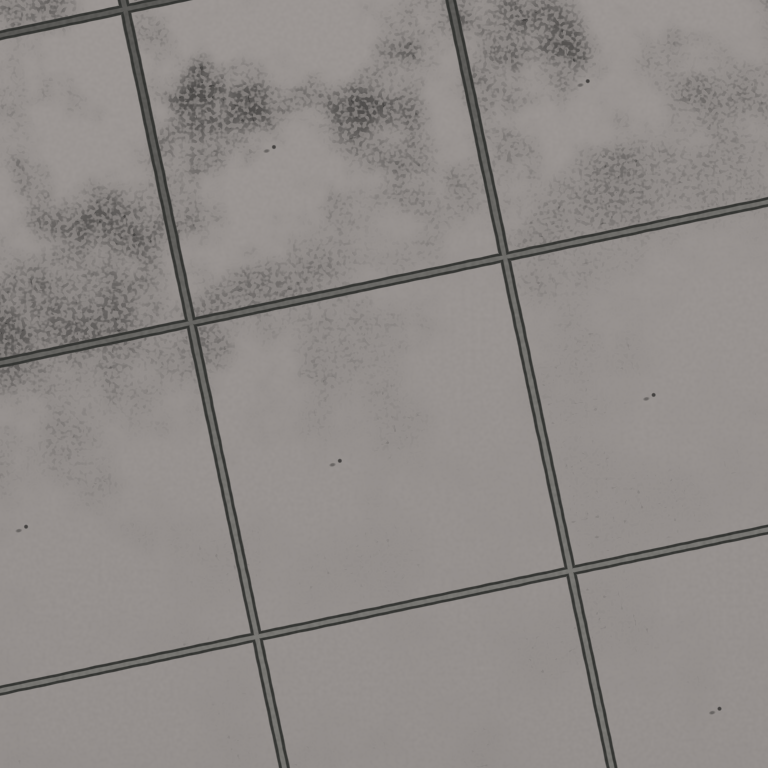
A WebGL 1 fragment shader for this texture:

```glsl
precision highp float;
// Worn grey tiles on a tilted square grid, each joint a pair of dark rails
// around a paler strip. Speckled grime from gradient noise, part of it
// repeating in every tile, thickens towards the upper left.

uniform vec2 u_resolution;

vec2 gradient(vec2 cell) {
  float angle = 6.2832 * fract(sin(dot(cell, vec2(127.1, 311.7))) * 43758.5);
  return vec2(cos(angle), sin(angle));
}

// Gradient noise that wraps after a whole number of cells
float noise(vec2 p, float period) {
  vec2 i = floor(p);
  vec2 f = p - i;
  vec2 w = f * f * f * (f * (f * 6.0 - 15.0) + 10.0);
  vec2 lo = mod(i, period);
  vec2 hi = mod(i + 1.0, period);
  float a = dot(gradient(lo), f);
  float b = dot(gradient(vec2(hi.x, lo.y)), f - vec2(1.0, 0.0));
  float c = dot(gradient(vec2(lo.x, hi.y)), f - vec2(0.0, 1.0));
  float d = dot(gradient(hi), f - 1.0);
  return mix(mix(a, b, w.x), mix(c, d, w.x), w.y);
}

float fbm(vec2 p, float period) {
  float sum = 0.0;
  float amplitude = 1.0;
  for (int i = 0; i < 5; i++) {
    sum += amplitude * noise(p, period);
    p *= 2.0;
    period *= 2.0;
    amplitude *= 0.55;
  }
  return sum;
}

float disc(vec2 p, float radius, float soft) {
  return 1.0 - smoothstep(radius - soft, radius + soft, length(p));
}

void main() {
  float side = min(u_resolution.x, u_resolution.y);
  vec2 uv = gl_FragCoord.xy / side;
  float soft = max(0.75 / side, 0.0012);

  // Tilted tile coordinates, one unit per tile
  float tileSize = 0.4175;
  vec2 axis = vec2(0.9787, 0.2055);
  vec2 p = uv - vec2(0.2487, 0.5794);
  vec2 tile = vec2(dot(p, axis), dot(p, vec2(-axis.y, axis.x))) / tileSize;

  // Grime: broad clouds broken up by fine grain
  float wear = smoothstep(0.1, 0.82, uv.y - 0.42 * uv.x);
  float cloud = 0.45 * fbm(tile * 4.0, 4.0) + 0.8 * fbm(uv * 4.5 + 7.0, 64.0);
  float density = (0.1 + 0.9 * wear) * smoothstep(-0.35, 0.65, cloud);
  float grain = noise(uv * 150.0, 512.0) + 0.7 * noise(uv * 235.0 + 31.0, 512.0);
  float speckle = smoothstep(-0.1, 0.55, grain + 0.5 * density - 0.12);
  float stain = density * (0.3 + 0.6 * speckle);

  // Sparse pits shared by all tiles
  float pits = smoothstep(0.36, 0.6, noise(tile * 64.0, 64.0));
  stain += pits * 0.4 * smoothstep(0.0, 0.5, cloud) * (0.35 + wear);

  vec3 color = vec3(0.595, 0.575, 0.565) * mix(0.975, 1.02, uv.y);
  color += 0.012 * grain;
  color = mix(color, vec3(0.23, 0.225, 0.22), clamp(stain, 0.0, 0.85));

  // One chipped spot with a fainter neighbour in each tile
  vec2 chip = (fract(tile) - vec2(0.366, 0.484)) * tileSize;
  float chips = disc(chip, 0.0024, soft);
  chips = max(chips, 0.55 * disc((chip + vec2(0.0104, 0.0031)) * vec2(0.6, 1.0), 0.002, soft));
  color = mix(color, vec3(0.2, 0.195, 0.19), 0.85 * chips);

  // Joints: pale strip between two rails, open where they cross
  vec2 toJoint = abs(fract(tile + 0.5) - 0.5) * tileSize * vec2(1.0, 1.1);
  float joint = min(toJoint.x, toJoint.y) + 0.0006 * noise(uv * 60.0, 512.0);
  float strip = 1.0 - smoothstep(0.005 - soft, 0.005 + soft, joint);
  float railDistance = abs(joint - 0.005) - 0.0019;
  float rail = 1.0 - smoothstep(-soft, soft, railDistance);
  vec3 stripColor = vec3(0.47, 0.465, 0.45) * (1.0 - 0.25 * wear) + 0.03 * grain;
  color = mix(color, stripColor, strip);
  color = mix(color, vec3(0.19, 0.195, 0.185) + 0.02 * grain, 0.95 * rail);

  gl_FragColor = vec4(color, 1.0);
}
```
